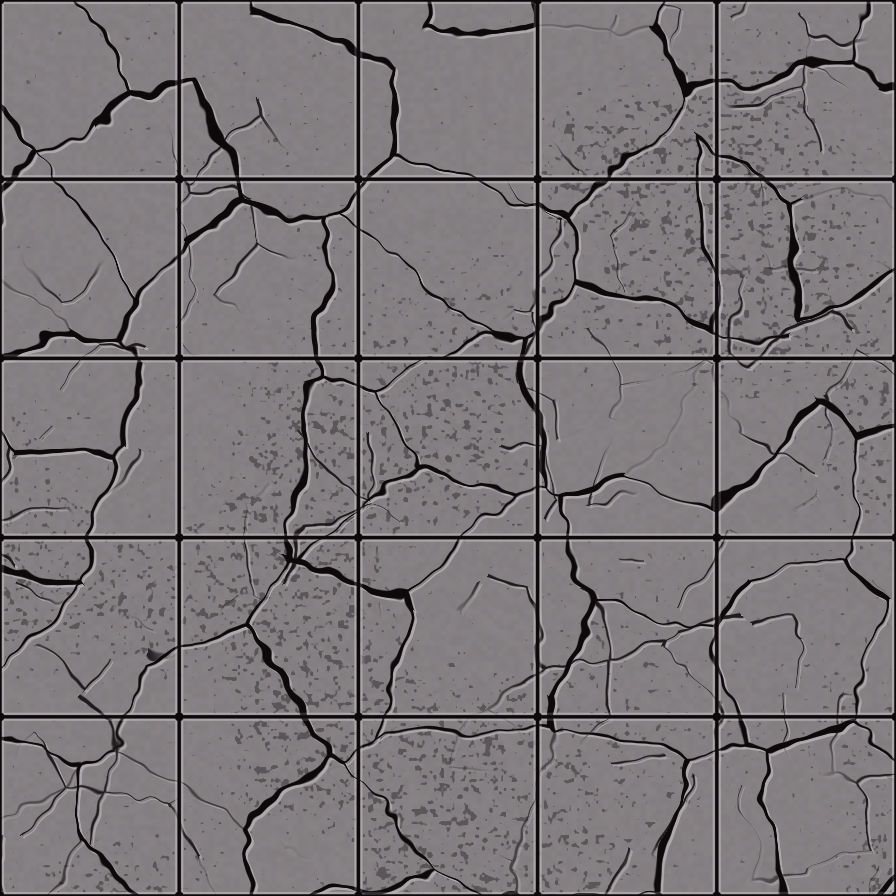
Reproduce this texture procedurally as a Shadertoy shader.

```glsl
// Five by five grey stone tiles with bevelled joints, branching cracks and pitted wear.

float hash(vec2 p) {
    return fract(sin(dot(p, vec2(127.1, 311.7))) * 43758.5);
}

vec2 hash2(vec2 p) {
    return vec2(hash(p), hash(p + 57.3));
}

float noise(vec2 p) {
    vec2 i = floor(p), f = fract(p);
    f = f * f * (3.0 - 2.0 * f);
    return mix(mix(hash(i), hash(i + vec2(1, 0)), f.x),
               mix(hash(i + vec2(0, 1)), hash(i + vec2(1, 1)), f.x), f.y);
}

// Bends straight cell borders into jagged ones
vec2 roughen(vec2 p) {
    vec2 coarse = vec2(noise(p * 19.0), noise(p * 19.0 + 40.0)) - 0.5;
    vec2 fine = vec2(noise(p * 65.0 + 9.0), noise(p * 65.0 + 80.0)) - 0.5;
    return p + coarse * 0.024 + fine * 0.009;
}

// Cracks along Voronoi borders; each border gets its own width, and some vanish
float cracks(vec2 p, float scale, float halfWidth, float missing, float blur) {
    vec2 q = p * scale, cell = floor(q), nearId = cell, nearPos = vec2(0);
    float best = 9.0;
    for (int y = -1; y <= 1; y++)
    for (int x = -1; x <= 1; x++) {
        vec2 id = cell + vec2(x, y);
        vec2 r = id + hash2(id) - q;
        if (dot(r, r) < best) {
            best = dot(r, r);
            nearId = id;
            nearPos = r;
        }
    }
    float taper = 0.5 + noise(p * 33.0);
    float depth = 0.0;
    for (int y = -2; y <= 2; y++)
    for (int x = -2; x <= 2; x++) {
        if (x == 0 && y == 0) continue;
        vec2 id = nearId + vec2(x, y);
        vec2 r = id + hash2(id) - q;
        float d = dot(0.5 * (nearPos + r), normalize(r - nearPos)) / scale;
        float strength = smoothstep(missing, 1.0, hash(nearId + id + 3.7));
        float w = halfWidth * (0.3 + 0.7 * strength) * taper;
        float line = 1.0 - smoothstep(w - blur, w + blur, d);
        depth = max(depth, line * smoothstep(0.0, 0.04, strength));
    }
    return depth;
}

// Wide cracks plus hairlines that fade in and out
float damage(vec2 p, float blur) {
    vec2 q = roughen(p);
    float wide = cracks(q, 6.5, 0.0036, 0.13, blur);
    float hair = cracks(q + 3.1, 13.0, 0.0016, 0.45, blur);
    return max(wide, hair * 0.85 * smoothstep(0.35, 0.55, noise(p * 8.0 + 21.0)));
}

void mainImage(out vec4 fragColor, in vec2 fragCoord) {
    vec2 p = fragCoord / iResolution.xy;
    float blur = max(0.0009, 0.7 / iResolution.y);
    vec3 stone = vec3(0.52, 0.50, 0.51);
    vec3 shadow = vec3(0.05, 0.03, 0.04);
    vec3 highlight = vec3(0.72, 0.70, 0.71);

    // Stone face with faint grain
    vec3 col = stone + 0.025 * (noise(p * 170.0) - 0.5);

    // Pits and scratches gathered in worn patches, heavier towards the bottom
    float worn = smoothstep(0.35, 0.8, noise(p * 6.0 + 13.0) + 0.2 * (0.5 - p.y));
    float pits = 0.6 * noise(p * vec2(150, 210)) + 0.4 * noise(p * vec2(330, 270) + 5.0);
    float limit = 0.84 - 0.24 * worn;
    col = mix(col, vec3(0.30, 0.28, 0.29), 0.75 * smoothstep(limit, limit + 0.12, pits));

    // Cracks, lit on their lower right lip
    float crack = damage(p, blur);
    float lip = damage(p + vec2(-0.0028, 0.0028), blur);
    col = mix(col, highlight, 0.8 * lip * (1.0 - crack));
    col = mix(col, shadow, crack);

    // Joints: pale bevel, dark gap and a small knot at each crossing
    vec2 gap = abs(fract(p * 5.0 + 0.5) - 0.5) / 5.0;
    float d = min(gap.x, gap.y);
    float bevel = 1.0 - smoothstep(0.0045 - blur, 0.0045 + blur, d);
    float joint = 1.0 - smoothstep(0.002 - blur, 0.002 + blur, d);
    float knot = 1.0 - smoothstep(0.005 - blur, 0.005 + blur, length(gap));
    col = mix(col, highlight, 0.75 * bevel * (1.0 - 0.7 * crack));
    col = mix(col, shadow, max(joint, knot));

    fragColor = vec4(col, 1.0);
}
```
